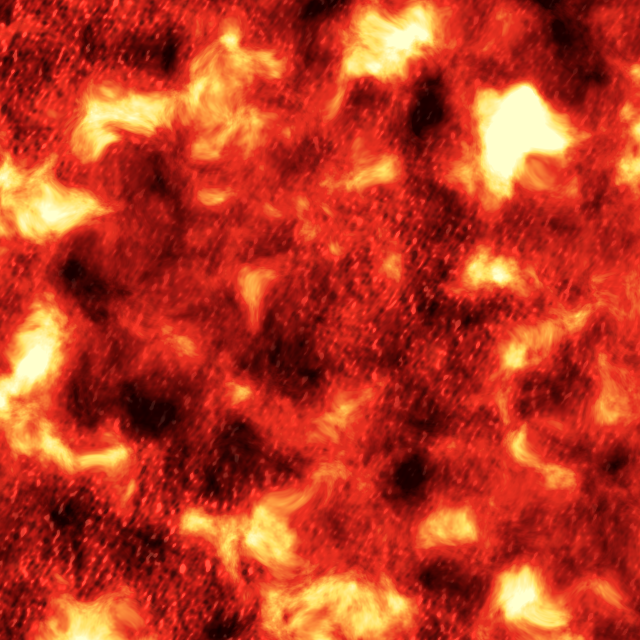
Give the GLSL for this texture, as a WebGL 2 fragment shader.

```glsl
#version 300 es
precision highp float;
precision highp int;

uniform vec2 u_resolution;
out vec4 fragColor;

// Three random values in 0..1 for a grid cell
vec3 hashCell(ivec2 cell, int seed) {
    uvec3 v = uvec3(ivec3(cell, seed)) * 1664525u + 1013904223u;
    v.x += v.y * v.z; v.y += v.z * v.x; v.z += v.x * v.y;
    v ^= v >> 16u;
    v.x += v.y * v.z; v.y += v.z * v.x; v.z += v.x * v.y;
    return vec3(v >> 8u) / 16777216.0;
}

// Cellular noise: one soft bump or pit per cell, scaled to unit deviation
float cellBumps(vec2 p, int seed) {
    ivec2 home = ivec2(floor(p));
    float sum = 0.0;
    for (int y = -1; y <= 1; y++) {
        for (int x = -1; x <= 1; x++) {
            ivec2 cell = home + ivec2(x, y);
            vec3 h = hashCell(cell, seed);
            vec2 d = p - vec2(cell) - h.xy;
            float k = max(0.0, 1.0 - dot(d, d));
            sum += (h.z * 2.0 - 1.0) * k * k * k;
        }
    }
    return sum / 0.387;
}

// Octaves of bumps, kept at unit deviation
float layeredBumps(vec2 p, int octaves, float gain, int seed) {
    const mat2 turn = mat2(0.8, 0.6, -0.6, 0.8);
    float sum = 0.0, power = 0.0, amp = 1.0;
    for (int i = 0; i < octaves; i++) {
        sum += amp * cellBumps(p, seed + i);
        power += amp * amp;
        amp *= gain;
        p = turn * p * 2.03 + 7.3;
    }
    return sum * inversesqrt(power);
}

float ramp(float low, float high, float x) {
    return clamp((x - low) / (high - low), 0.0, 1.0);
}

// Charred crust through red glow to white heat
vec3 heatColor(float heat) {
    vec3 c = vec3(0.13, 0.0, 0.0);
    c = mix(c, vec3(0.38, 0.03, 0.02), ramp(-2.3, -1.45, heat));
    c = mix(c, vec3(0.64, 0.09, 0.07), ramp(-1.45, -0.5, heat));
    c = mix(c, vec3(0.89, 0.18, 0.12), ramp(-0.5, 0.4, heat));
    c = mix(c, vec3(0.99, 0.56, 0.23), ramp(0.55, 1.2, heat));
    c = mix(c, vec3(1.0, 0.87, 0.38), ramp(1.2, 1.7, heat));
    return mix(c, vec3(1.0, 1.0, 0.8), ramp(1.7, 2.45, heat));
}

// Side-lit slope of a grain stretched along the falling diagonal
float grainRelief(vec2 p, vec2 scale, int seed) {
    const mat2 toGrain = mat2(0.77, 0.64, -0.64, 0.77);
    vec2 q = toGrain * p * scale;
    vec2 lightStep = vec2(0.3, 0.4);
    return layeredBumps(q + lightStep, 2, 0.7, seed)
         - layeredBumps(q, 2, 0.7, seed);
}

void main() {
    vec2 p = gl_FragCoord.xy / u_resolution.y;

    // Warped clouds of heat
    vec2 warp = vec2(layeredBumps(p * 11.0, 2, 0.5, 40),
                     layeredBumps(p * 11.0, 2, 0.5, 50));
    float heat = layeredBumps((p + 0.009 * warp) * 8.5, 6, 0.53, 1);

    // Crust grain, strongest in cool patches
    float crust = 1.0 - smoothstep(-0.3, 0.9, heat);
    float patches = smoothstep(-0.6, 1.4, cellBumps(p * 2.6 + 3.0, 70));
    float relief = grainRelief(p, vec2(95.0, 55.0), 80);
    float rough = crust * mix(0.35, 1.0, patches);

    vec3 color = heatColor(heat);
    color *= 1.0 + 0.2 * rough * clamp(relief, -2.5, 2.5);
    float glint = smoothstep(0.9, 2.6, relief) * rough;
    color += glint * vec3(0.16, 0.15, 0.12);

    fragColor = vec4(clamp(color, 0.0, 1.0), 1.0);
}
```
